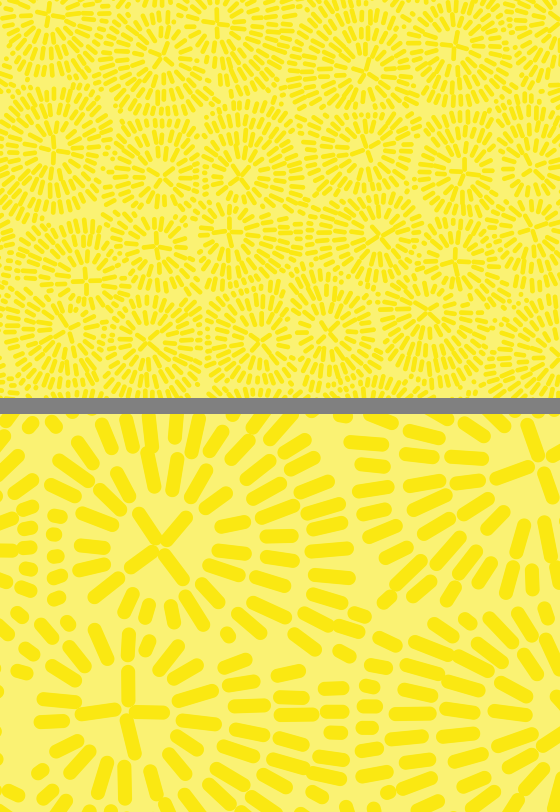
Top: the whole. Bottom: its middle third, enlarged.
This pattern is drawn by a Shadertoy shader. Its source:

```glsl
#define BURST_CELL 0.25     // mean distance between burst centres
#define BURST_JITTER 0.78   // how far centres stray in their grid cell
#define RING_STEP 0.0405    // radial pitch of the dashes
#define SPOKE_STEP 0.0182   // pitch around a ring
#define DASH_RADIUS 0.0059
#define DASH_HALF 0.0125    // half length of the core line
#define BORDER_GAP 0.0074   // clearance between neighbouring bursts
#define TILT 0.22
#define SOFTNESS 1.25       // edge width in output pixels

const float TAU = 6.2831853;
const vec3 BASE_YELLOW = vec3(0.98, 0.95, 0.45);
const vec3 DASH_YELLOW = vec3(0.98, 0.91, 0.07);

vec3 hash3(vec3 p) {
    p = fract(p * vec3(0.1031, 0.1030, 0.0973) + 0.137);
    p += dot(p, p.yxz + 33.33);
    return fract((p.xxy + p.yxx) * p.zyx);
}

vec2 burstCentre(vec2 cell) {
    vec2 offset = hash3(vec3(cell + 40.0, 7.0)).xy - 0.5;
    return (cell + 0.5 + BURST_JITTER * offset) * BURST_CELL;
}

float capsule(vec2 p, vec2 mid, vec2 axis, float halfLength) {
    p -= mid;
    float along = clamp(dot(p, axis), -halfLength, halfLength);
    return length(p - axis * along) - DASH_RADIUS;
}

void mainImage(out vec4 fragColor, in vec2 fragCoord) {
    vec2 uv = fragCoord / iResolution.y;

    // Find the burst that owns this point
    vec2 centres[25];
    vec2 home = floor(uv / BURST_CELL);
    vec2 owner = vec2(0.0), ownerCell = home;
    float nearest = 1e3;
    for (int i = 0; i < 25; i++) {
        vec2 cell = home + vec2(i % 5 - 2, i / 5 - 2);
        centres[i] = burstCentre(cell);
        float d = distance(uv, centres[i]);
        if (d < nearest) {
            nearest = d;
            owner = centres[i];
            ownerCell = cell;
        }
    }

    vec2 p = uv - owner;
    float turn = atan(p.y, p.x) / TAU;
    float dist = 1.0;

    // Nearby dashes, on three rings with three spokes each
    for (int i = -1; i <= 1; i++) {
        float ring = floor(nearest / RING_STEP) + float(i);
        if (ring < 0.0) continue;
        float count = floor(TAU * (ring + 0.32) * RING_STEP / SPOKE_STEP);
        vec3 seed = vec3(ownerCell * 17.0 + 300.0, ring * 5.0);
        float phase = hash3(seed).x;

        for (int j = -1; j <= 1; j++) {
            float slot = floor(turn * count - phase) + float(j);
            vec3 rnd = hash3(seed + vec3(mod(slot, count) * 3.0 + 1.0, 11.0, 2.0));
            float angle = (slot + 0.5 + phase + 0.26 * (rnd.x - 0.5)) / count * TAU;
            vec2 dir = vec2(cos(angle), sin(angle));

            float mid = (ring + 0.5 + 0.24 * (rnd.y - 0.5)) * RING_STEP;
            float halfLength = DASH_HALF * mix(0.75, 1.2, rnd.z);
            float inner = max(mid - halfLength, 0.008);
            float outer = mid + halfLength;

            // Shorten the dash where its spoke reaches the next burst
            float gap = BORDER_GAP + 0.003 * rnd.x;
            for (int k = 0; k < 25; k++) {
                vec2 other = centres[k] - owner;
                float span = length(other);
                float facing = dot(dir, other);
                if (facing > 0.001)
                    outer = min(outer, span * (0.5 * span - gap) / facing);
            }
            if (outer < inner) continue;

            float axisAngle = angle + TILT * (rnd.z - 0.5);
            vec2 axis = vec2(cos(axisAngle), sin(axisAngle));
            dist = min(dist, capsule(p, dir * 0.5 * (inner + outer), axis, 0.5 * (outer - inner)));
        }
    }

    float edge = 0.5 * SOFTNESS / iResolution.y;
    float ink = 1.0 - smoothstep(-edge, edge, dist);
    fragColor = vec4(mix(BASE_YELLOW, DASH_YELLOW, ink), 1.0);
}
```
